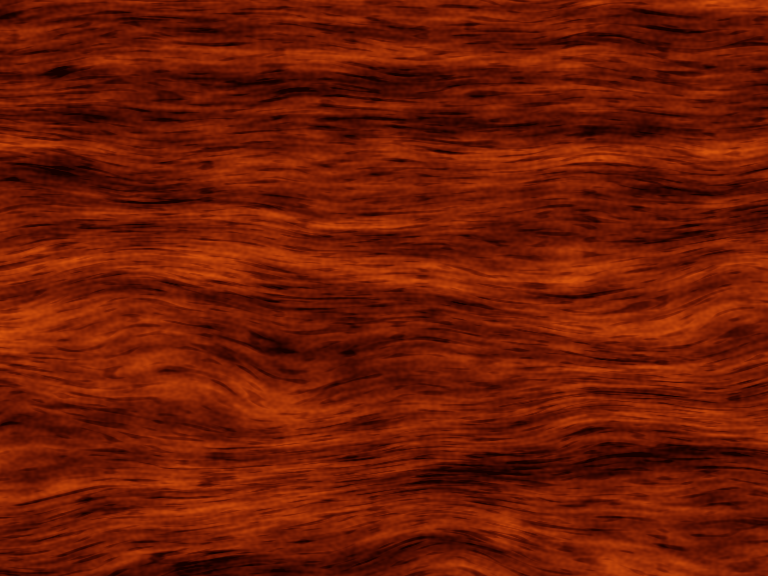
A WebGL 1 fragment shader for this texture:

```glsl
precision highp float;
uniform vec2 u_resolution;

// Tone is the red level; green and blue follow it along a curve.
const vec3 WOOD_TINT = vec3(1.0, 0.46, 0.07);
const vec3 WOOD_CURVE = vec3(1.0, 1.85, 2.0);
const float BASE_TONE = 0.465;
const float MIN_TONE = 0.09;
const float MAX_TONE = 0.80;

// Contrast of each layer
const float BAND_GAIN = 0.33;
const float STREAK_GAIN = 0.22;
const float FIBRE_GAIN = 0.19;
const float FIGURE_GAIN = 0.12;
const float SPECK_GAIN = 0.09;
const float PORE_DEPTH = 0.17;
const float VEIN_GLOW = 0.13;
const float DARK_BELT_DEPTH = 0.11;

// Layout in canvas heights
const float WAVE_LOW = 0.14;
const float WAVE_HIGH = 0.025;
const float PORE_SLANT = 0.035;
const float DARK_BELT_Y = 0.86;
const float DARK_BELT_WIDTH = 0.065;

// Unit gradient for a lattice corner
vec2 cornerGradient(vec2 cell) {
  vec3 h = fract(vec3(cell.xyx) * vec3(0.1031, 0.1030, 0.0973));
  h += dot(h, h.yzx + 33.33);
  float angle = 6.28318 * fract((h.x + h.y) * h.z);
  return vec2(cos(angle), sin(angle));
}

float gradientNoise(vec2 p) {
  vec2 cell = floor(p);
  vec2 f = p - cell;
  vec2 s = f * f * f * (f * (f * 6.0 - 15.0) + 10.0);
  vec2 e = vec2(1.0, 0.0);
  float a = dot(cornerGradient(cell), f);
  float b = dot(cornerGradient(cell + e.xy), f - e.xy);
  float c = dot(cornerGradient(cell + e.yx), f - e.yx);
  float d = dot(cornerGradient(cell + e.xx), f - e.xx);
  return mix(mix(a, b, s.x), mix(c, d, s.x), s.y);
}

// Layered noise, each octave shifted to hide the lattice
float layeredNoise(vec2 p) {
  float sum = 0.0;
  float weight = 1.0;
  for (int i = 0; i < 3; i++) {
    sum += weight * gradientNoise(p);
    p = p * vec2(1.7, 2.1) + vec2(17.3, 9.7);
    weight *= 0.5;
  }
  return sum;
}

// Height across the grain: broad waves below, straight lines above
float grainHeight(vec2 p) {
  float wave = mix(WAVE_LOW, WAVE_HIGH, smoothstep(0.3, 0.75, p.y));
  float bend = gradientNoise(p * vec2(1.5, 2.7) + vec2(3.4, 7.1));
  float ripple = gradientNoise(p * vec2(4.0, 7.0) + 21.6);
  return p.y + wave * (bend + 0.16 * ripple);
}

// Short dark strokes, gathered in patches
float poreStrokes(vec2 p, float across) {
  float patches = gradientNoise(vec2(p.x * 3.0, across * 14.0) + 61.2);
  float limit = 0.17 - 0.16 * patches;
  float longPores = gradientNoise(vec2(p.x * 11.0, across * 105.0) + 5.3);
  float shortPores = gradientNoise(vec2(p.x * 24.0, across * 155.0) + 83.9);
  return smoothstep(limit, limit + 0.28, longPores)
       + 0.8 * smoothstep(limit, limit + 0.30, shortPores);
}

// Thin pale lines that come and go along the grain
float paleVeins(vec2 p, float grain) {
  float line = abs(gradientNoise(vec2(p.x * 0.6, grain * 9.0) + 40.7));
  float reach = gradientNoise(vec2(p.x * 1.6, grain * 6.0) + 12.8);
  return (1.0 - smoothstep(0.0, 0.09, line)) * smoothstep(-0.1, 0.3, reach);
}

void main() {
  vec2 p = gl_FragCoord.xy / u_resolution.y;
  float grain = grainHeight(p);
  float slant = gradientNoise(p * vec2(4.0, 5.0) + 31.5);
  float across = grain + PORE_SLANT * slant;

  // Bands grow narrower towards the top
  float bandHeight = grain * 8.0 + 5.0 * grain * grain * grain;
  float tone = BASE_TONE;
  tone += BAND_GAIN * layeredNoise(vec2(p.x * 0.9, bandHeight) + 2.6);
  tone += STREAK_GAIN * layeredNoise(vec2(p.x * 3.0, across * 36.0) + 14.2);
  tone += FIBRE_GAIN * gradientNoise(vec2(p.x * 16.0, across * 120.0) + 7.7);

  // Soft sheen across the grain and a fine surface speckle
  tone += FIGURE_GAIN * layeredNoise(p * vec2(8.0, 6.0) + 50.4);
  tone += SPECK_GAIN * gradientNoise(p * vec2(95.0, 150.0) + 4.1);

  // Dark belt, veins and pores
  float belt = (grain - DARK_BELT_Y) / DARK_BELT_WIDTH;
  tone -= DARK_BELT_DEPTH * exp(-belt * belt);
  tone += VEIN_GLOW * paleVeins(p, grain);
  tone -= PORE_DEPTH * poreStrokes(p, across);

  tone = clamp(tone, MIN_TONE, MAX_TONE);
  gl_FragColor = vec4(WOOD_TINT * pow(vec3(tone), WOOD_CURVE), 1.0);
}
```
